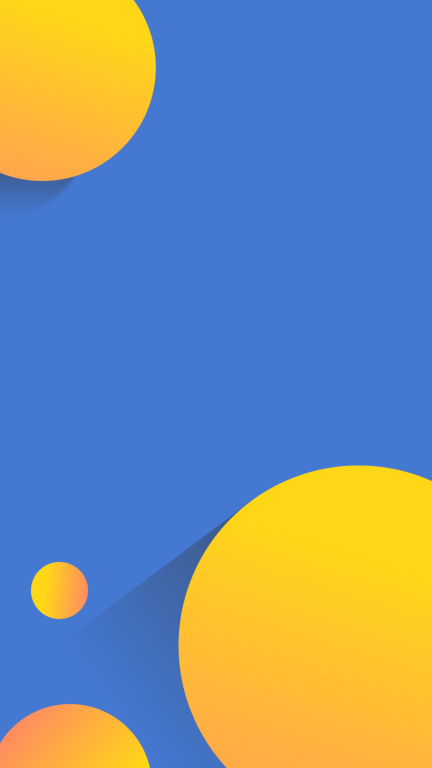
Write a Shadertoy shader that draws this background.

```glsl
// Flat blue poster with four gradient discs cropped by the frame.
// Discs are antialiased distance functions; the two large ones cast fading
// shadows to the lower left. Lengths are in units of the canvas width.

const vec3 YELLOW = vec3(1.0, 0.845, 0.09);
const vec3 ORANGE = vec3(1.0, 0.65, 0.30);
const vec3 SALMON = vec3(1.0, 0.55, 0.38);
const vec3 SHADE  = vec3(0.23, 0.34, 0.51);

// Coverage of the region where the signed distance d is negative.
float fill(float d, float blur) {
    return 1.0 - smoothstep(-blur, blur, d);
}

// Blend in a disc whose colour runs from a to b along dir.
vec3 disc(vec3 base, vec2 p, vec2 centre, float radius, vec2 dir, vec3 a, vec3 b) {
    vec2 q = (p - centre) / radius;
    float t = clamp(dot(q, normalize(dir)) * 0.65 + 0.35, 0.0, 1.0);
    return mix(base, mix(a, b, t), fill((length(q) - 1.0) * radius, 0.8 / iResolution.x));
}

void mainImage(out vec4 fragColor, in vec2 fragCoord) {
    vec2 p = fragCoord / iResolution.x;
    float pixel = 0.8 / iResolution.x;
    vec3 col = vec3(0.27, 0.47, 0.82);

    // Long shadow: a band as wide as the big disc, fading along its direction
    vec2 bigCentre = vec2(0.830, 0.2836);
    float bigRadius = 0.4167;
    vec2 q = p - bigCentre;
    float along = dot(q, vec2(-0.8, -0.6));
    float across = abs(dot(q, vec2(-0.6, 0.8)));
    float band = fill(across - bigRadius, pixel) * step(0.0, along);
    col = mix(col, SHADE, band * clamp(1.0 - along / 0.544, 0.0, 1.0));

    // Short shadow: an offset disc, fading downwards
    float blob = fill(length(p - vec2(0.0, 1.477)) - 0.203, 0.008);
    col = mix(col, SHADE, 0.75 * blob * smoothstep(1.26, 1.39, p.y));

    // Discs
    vec2 down = vec2(-0.3, -0.95);
    col = disc(col, p, vec2(0.098, 1.6215), 0.2627, down, YELLOW, ORANGE);
    col = disc(col, p, bigCentre, bigRadius, down, YELLOW, ORANGE);
    col = disc(col, p, vec2(0.1377, 0.4109), 0.066, vec2(1.0, -0.1), YELLOW, SALMON);
    col = disc(col, p, vec2(0.162, -0.0417), 0.1898, vec2(-0.75, 0.65), YELLOW, SALMON);

    fragColor = vec4(col, 1.0);
}
```
